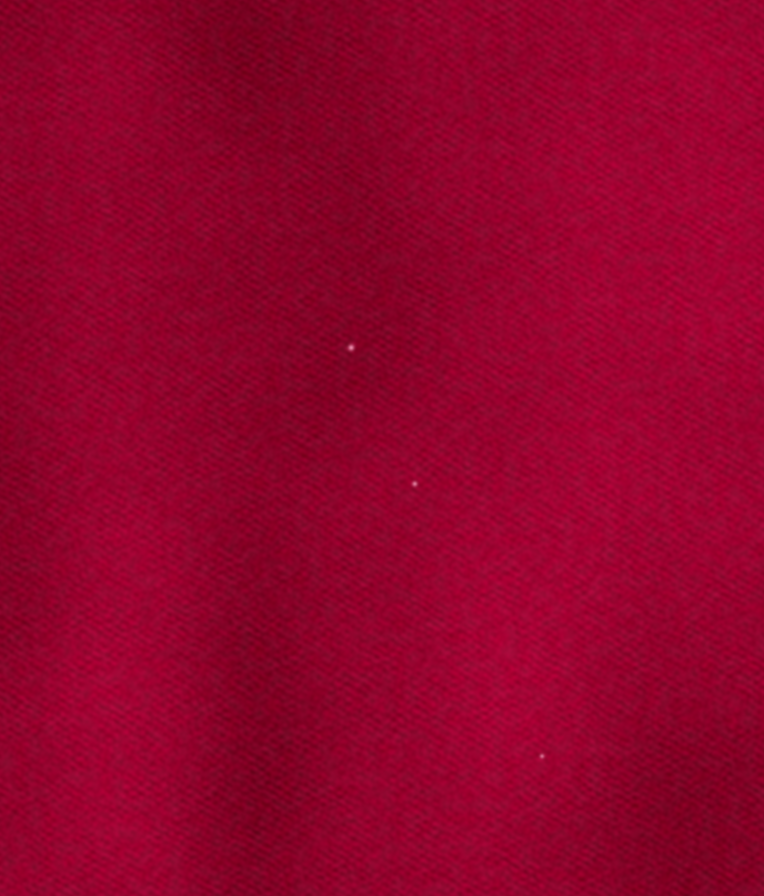
A Shadertoy shader for this texture:

```glsl
// Crimson twill cloth with fine diagonal ribs, soft folds and a few pale lint specks.

const float TAU = 6.2831853;

// Colours
const vec3 SHADOW_RED = vec3(0.485, 0.003, 0.132);
const vec3 CLOTH_RED  = vec3(0.572, 0.010, 0.174);
const vec3 LIT_RED    = vec3(0.660, 0.014, 0.212);
const vec3 LINT_PINK  = vec3(0.900, 0.520, 0.640);
const vec3 FADE_SHIFT = vec3(-0.018, 0.036, 0.020);

// Weave, in units of canvas height
const float RIB_ANGLE     = -0.54;
const float RIB_PERIOD    = 0.0084;
const float STITCH_LENGTH = 0.0118;
const float RIB_STRENGTH    = 0.27;
const float STITCH_STRENGTH = 0.17;

// Irregularities
const float GRAIN_FREQ      = 165.0;
const float GRAIN_STRENGTH  = 0.56;
const float MOTTLE_FREQ     = 58.0;
const float MOTTLE_STRENGTH = 0.28;
const float CLOUD_FREQ      = 8.0;
const float CLOUD_STRENGTH  = 0.30;
const float FADE_FREQ       = 64.0;

// Lint
const vec2  LINT_START  = vec2(0.392, 0.612);
const vec2  LINT_STEP   = vec2(0.071, -0.152);
const float LINT_RADIUS = 0.0034;

// Folds: centre in xy, radii in zw; positive strength is lit, negative is shaded
const float FOLD_BASE  = 0.02;
const float FOLD_DEPTH = 1.32;
const int FOLD_COUNT = 10;
const vec4 FOLDS[FOLD_COUNT] = vec4[](
    vec4(0.27, 0.97, 0.14, 0.14),
    vec4(0.38, 0.68, 0.13, 0.22),
    vec4(0.28, 0.15, 0.08, 0.30),
    vec4(0.00, 0.46, 0.08, 0.28),
    vec4(0.00, 1.00, 0.11, 0.10),
    vec4(0.13, 0.24, 0.09, 0.25),
    vec4(0.58, 0.28, 0.13, 0.22),
    vec4(0.76, 0.68, 0.24, 0.36),
    vec4(0.78, 0.07, 0.11, 0.17),
    vec4(0.14, 0.92, 0.06, 0.09));
const float FOLD_STRENGTH[FOLD_COUNT] = float[](
    -0.85, -0.62, -0.75, -0.60, -0.45, 0.58, 0.48, 0.48, -0.90, 0.40);

// Random unit vector for a lattice cell
vec2 cellGradient(vec2 cell) {
    uvec2 k = uvec2(ivec2(cell)) * uvec2(1597u, 3813u);
    uint h = (k.x ^ (k.y << 7)) * 747797u;
    h = (h ^ (h >> 15)) * 277803u;
    h = (h ^ (h >> 13)) * 668265u;
    float angle = TAU * float((h >> 8) & 65535u) / 65536.0;
    return vec2(cos(angle), sin(angle));
}

// Gradient noise, roughly -1 to 1
float gradientNoise(vec2 p) {
    vec2 i = floor(p), f = p - i;
    vec2 w = f * f * f * (f * (f * 6.0 - 15.0) + 10.0);
    vec2 e = vec2(1.0, 0.0);
    float a = dot(cellGradient(i), f);
    float b = dot(cellGradient(i + e.xy), f - e.xy);
    float c = dot(cellGradient(i + e.yx), f - e.yx);
    float d = dot(cellGradient(i + e.xx), f - e.xx);
    return 1.4 * mix(mix(a, b, w.x), mix(c, d, w.x), w.y);
}

// Broad light and shade across the cloth
float foldShade(vec2 p) {
    float shade = FOLD_BASE;
    for (int i = 0; i < FOLD_COUNT; i++) {
        vec2 q = (p - FOLDS[i].xy) / FOLDS[i].zw;
        shade += FOLD_DEPTH * FOLD_STRENGTH[i] * exp(-dot(q, q));
    }
    return shade + CLOUD_STRENGTH * gradientNoise(p * CLOUD_FREQ + 17.0);
}

// Diagonal ribs broken into staggered stitches; q is p in rib axes
float twill(vec2 p, vec2 q, float pixel) {
    q.y += 0.006 * gradientNoise(p * 5.0 + 31.0) + 0.0016 * gradientNoise(p * 45.0 + 7.0);
    float rib = q.y / RIB_PERIOD;
    float slip = 0.4 * gradientNoise(p * 38.0 + 71.0);
    float ribWave = sin(TAU * rib);
    float stitchWave = sin(TAU * (q.x / STITCH_LENGTH - 0.4 * rib + slip));
    float patchy = 0.9 + 0.7 * gradientNoise(p * 22.0 + 53.0);
    float resolved = 1.0 - smoothstep(0.3, 0.6, pixel / RIB_PERIOD);
    return resolved * patchy * (RIB_STRENGTH * ribWave + STITCH_STRENGTH * stitchWave);
}

// Three bright specks strung along a line with widening gaps
float lint(vec2 p) {
    float glow = 0.0;
    for (int i = 0; i < 3; i++) {
        float t = float(i * (i + 1)) * 0.5;
        float size = 1.0 - 0.12 * float(i);
        vec2 q = (p - LINT_START - t * LINT_STEP) / (LINT_RADIUS * size);
        glow += size * exp(-dot(q, q));
    }
    return glow;
}

void mainImage(out vec4 fragColor, in vec2 fragCoord) {
    float pixel = 1.0 / iResolution.y;
    vec2 p = fragCoord * pixel;
    vec2 along = vec2(cos(RIB_ANGLE), sin(RIB_ANGLE));
    vec2 q = vec2(dot(p, along), dot(p, vec2(-along.y, along.x)));

    float tone = foldShade(p) + twill(p, q, pixel);
    tone += GRAIN_STRENGTH * gradientNoise(q * GRAIN_FREQ + 200.0);
    tone += MOTTLE_STRENGTH * gradientNoise(p * MOTTLE_FREQ + 91.0);

    // Uneven dye: patches drift between pure red and a paler pink
    vec3 color = CLOTH_RED;
    color += max(tone, 0.0) * (LIT_RED - CLOTH_RED);
    color += max(-tone, 0.0) * (SHADOW_RED - CLOTH_RED);
    color += FADE_SHIFT * gradientNoise(p * FADE_FREQ + 133.0);
    color = mix(color, LINT_PINK, min(lint(p), 1.0));
    fragColor = vec4(clamp(color, 0.0, 1.0), 1.0);
}
```
